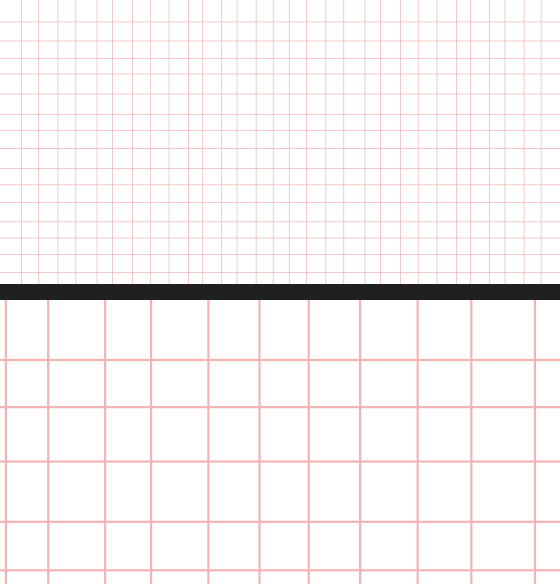
Top: the whole. Bottom: its middle third, enlarged.
This pattern is drawn by a WebGL 2 fragment shader. Its source:

```glsl
#version 300 es
precision highp float;

uniform vec2 u_resolution;
out vec4 fragColor;

const float TAU = 6.2831853;

// Lengths are in canvas heights
const int COLUMN_LINES = 30;
const int ROW_LINES = 15;
const float PITCH = 0.0629;        // mean distance between lines
const float LINE_WIDTH = 0.00256;
const float PERIOD = 15.0;         // lines until the spacing repeats

// Position of the first line, in pitches from the left and from the top
const float COLUMN_START = 1.340;
const float ROW_START = 1.306;

// Uneven spacing: four waves per axis, amplitudes in pitches
const vec4 COLUMN_HARMONICS = vec4(1.0, 3.0, 6.0, 7.0);
const vec4 COLUMN_AMPLITUDES = vec4(0.122, 0.046, 0.052, 0.044);
const vec4 COLUMN_PHASES = vec4(3.44, -1.68, 3.28, 0.06);
const vec4 ROW_HARMONICS = vec4(1.0, 3.0, 4.0, 5.0);
const vec4 ROW_AMPLITUDES = vec4(0.073, 0.033, 0.046, 0.057);
const vec4 ROW_PHASES = vec4(3.65, 0.96, 1.45, -2.30);

const vec3 PAPER = vec3(1.0);
const vec3 INK = vec3(0.96, 0.70, 0.70);

// Offset of a line from the even grid, in pitches
float drift(float index, vec4 harmonics, vec4 amplitudes, vec4 phases) {
    return dot(amplitudes, cos(TAU * harmonics * index / PERIOD - phases));
}

// Share of a pixel's extent covered by a line at the given distance
float lineCoverage(float distanceToLine, float pixel) {
    float halfLine = 0.5 * LINE_WIDTH;
    float halfPixel = 0.5 * pixel;
    float upper = min(halfLine, distanceToLine + halfPixel);
    float lower = max(-halfLine, distanceToLine - halfPixel);
    return max(upper - lower, 0.0) / pixel;
}

// Coverage by all parallel lines along one axis
float ruling(float position, float pixel, int count, float start,
             vec4 harmonics, vec4 amplitudes, vec4 phases) {
    float coverage = 0.0;
    for (int i = 0; i < count; i++) {
        float index = float(i);
        float offset = drift(index, harmonics, amplitudes, phases);
        float center = PITCH * (start + index + offset);
        coverage += lineCoverage(position - center, pixel);
    }
    return min(coverage, 1.0);
}

void main() {
    float pixel = 1.0 / u_resolution.y;
    vec2 position = gl_FragCoord.xy * pixel;
    position.y = 1.0 - position.y; // rows are counted from the top

    float columns = ruling(position.x, pixel, COLUMN_LINES, COLUMN_START,
                           COLUMN_HARMONICS, COLUMN_AMPLITUDES, COLUMN_PHASES);
    float rows = ruling(position.y, pixel, ROW_LINES, ROW_START,
                        ROW_HARMONICS, ROW_AMPLITUDES, ROW_PHASES);

    // Union of both rulings
    float ink = 1.0 - (1.0 - columns) * (1.0 - rows);
    fragColor = vec4(mix(PAPER, INK, ink), 1.0);
}
```
